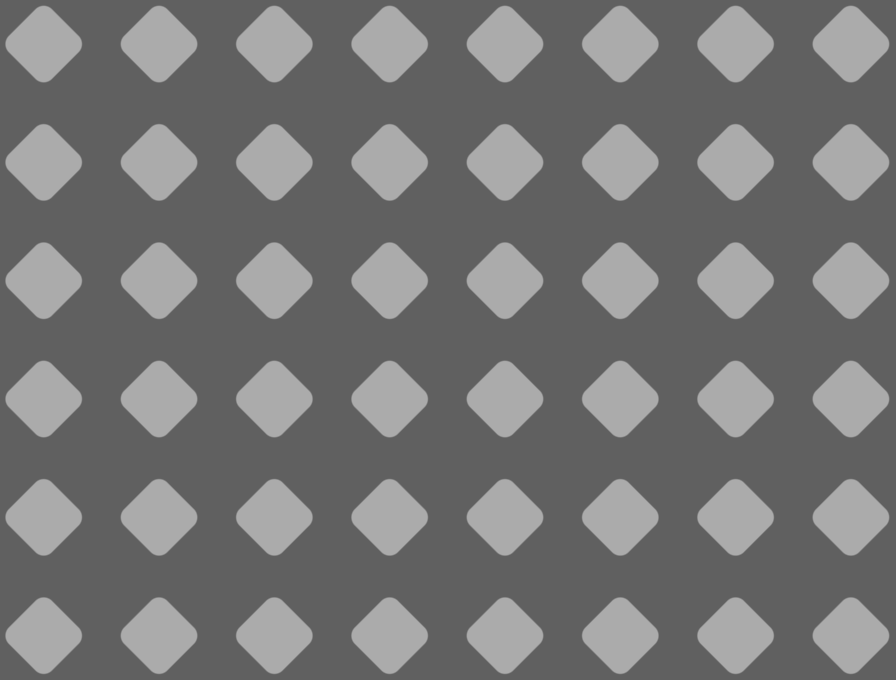
This pattern is drawn by a Shadertoy shader. Its source:

```glsl
// A grid of light grey rounded diamonds on a flat dark grey ground.
// Each point is folded to its nearest grid centre, then tested against
// the distance to a square turned by 45 degrees with rounded corners.

#define COUNT vec2(8.0, 6.0)            // diamonds across and down
#define FIRST_CENTRE vec2(0.0488, 0.0652) // lower left, fraction of canvas
#define PITCH vec2(0.1287, 0.1740)      // spacing, fraction of canvas
#define HALF_DIAGONAL 0.0297            // before rounding, in canvas widths
#define CORNER_RADIUS 0.0130            // in canvas widths
#define EDGE_SOFTNESS 1.0               // half width of the edge, in pixels
#define GROUND_COLOUR vec3(0.377)
#define DIAMOND_COLOUR vec3(0.671)

// Signed distance to a rounded diamond centred on the origin
float roundedDiamond(vec2 p, float halfDiagonal, float radius) {
    vec2 turned = vec2(p.x + p.y, p.x - p.y) * sqrt(0.5);
    vec2 q = abs(turned) - halfDiagonal * sqrt(0.5);
    return length(max(q, 0.0)) + min(max(q.x, q.y), 0.0) - radius;
}

void mainImage(out vec4 fragColor, in vec2 fragCoord) {
    // Offset from the nearest grid centre, in canvas widths
    vec2 grid = (fragCoord / iResolution.xy - FIRST_CENTRE) / PITCH;
    vec2 cell = clamp(floor(grid + 0.5), vec2(0.0), COUNT - 1.0);
    vec2 offset = (grid - cell) * PITCH * iResolution.xy / iResolution.x;

    // Smooth coverage at the edge
    float edge = EDGE_SOFTNESS / iResolution.x;
    float dist = roundedDiamond(offset, HALF_DIAGONAL, CORNER_RADIUS);
    float coverage = 1.0 - smoothstep(-edge, edge, dist);

    fragColor = vec4(mix(GROUND_COLOUR, DIAMOND_COLOUR, coverage), 1.0);
}
```
